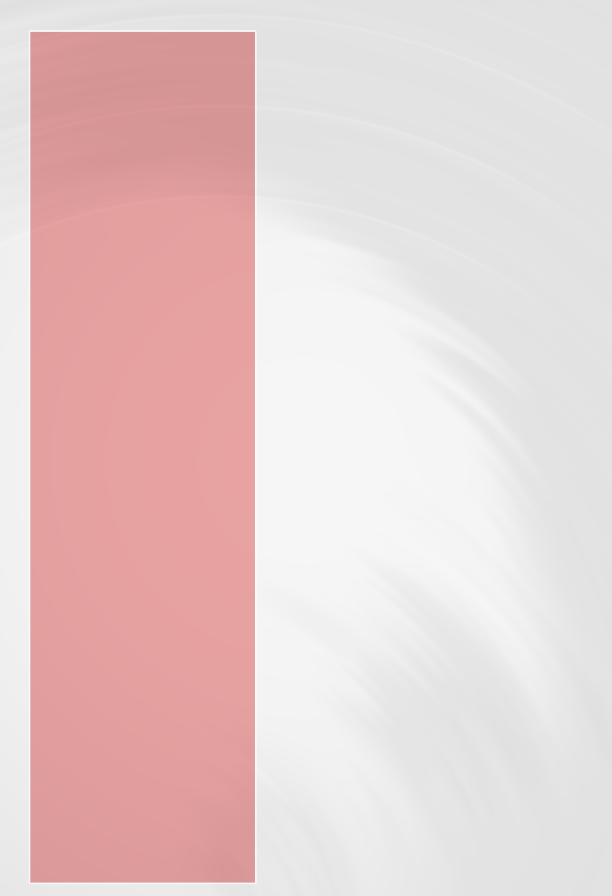
A Shadertoy shader for this background:

```glsl
// Pale studio backdrop with brushed grey feather strokes and a rose panel.
// Strokes live in two polar frames: gradient noise stretched along the arcs
// frays their edges; the panel multiplies whatever lies beneath it.

// Lengths are in canvas heights, angles in radians clockwise from up.
const vec2  GLOW_CENTER  = vec2(0.341, 0.486);
const float PAPER        = 0.965;
const float VIGNETTE     = 0.17;
const float FEATHER_GREY = 0.884;
const vec2  UPPER_CENTER = vec2(0.234, 0.193);
const vec2  LOWER_CENTER = vec2(0.104, -0.081);
const float STRAND_FREQ  = 75.0;
const vec2  PANEL_MIN    = vec2(0.0339, 0.0150);
const vec2  PANEL_MAX    = vec2(0.2845, 0.9645);
const vec3  PANEL_TINT   = vec3(0.942, 0.658, 0.658);
const float BORDER       = 0.0019;

vec2 hashGradient(vec2 cell) {
    vec3 q = fract(cell.xyx * vec3(0.1031, 0.1030, 0.0973));
    q += dot(q, q.yzx + 33.33);
    float turn = 6.2832 * fract((q.x + q.y) * q.z);
    return vec2(cos(turn), sin(turn));
}

float gradientNoise(vec2 p) {
    vec2 i = floor(p), f = fract(p);
    vec2 u = f * f * f * (f * (f * 6.0 - 15.0) + 10.0);
    vec2 e = vec2(0.0, 1.0);
    float low = mix(dot(hashGradient(i), f),
                    dot(hashGradient(i + e.yx), f - e.yx), u.x);
    float high = mix(dot(hashGradient(i + e), f - e),
                     dot(hashGradient(i + e.yy), f - e.yy), u.x);
    return mix(low, high, u.y);
}

// x: radius, y: clockwise angle from up
vec2 polar(vec2 p, vec2 center) {
    vec2 d = p - center;
    return vec2(length(d), atan(d.x, d.y));
}

// Noise drawn out along an arc, fine strands over broad ones
float strands(vec2 ra, float seed) {
    return gradientNoise(vec2(ra.x * STRAND_FREQ + seed, ra.y * 2.2))
         + 0.8 * gradientNoise(vec2(ra.x * STRAND_FREQ * 0.35 - seed, ra.y * 1.5));
}

float band(float x, float a, float b, float soft) {
    return smoothstep(a - soft, a + soft, x) * (1.0 - smoothstep(b - soft, b + soft, x));
}

// Large sweep over the top and right side
float upperFeather(float tone, vec2 p) {
    vec2 ra = polar(p, UPPER_CENTER);
    float fibre = strands(ra, 7.0);
    float edge = mix(0.592, 0.371, smoothstep(-0.17, 1.22, ra.y + 0.22 * fibre));
    float cover = smoothstep(edge - 0.025, edge + 0.075, ra.x);
    float fadeLeft = mix(0.35, 1.0, smoothstep(-0.46, -0.12, ra.y));
    tone = mix(tone, FEATHER_GREY, cover * fadeLeft * 0.92);
    float leftStreaks = 1.0 - smoothstep(-0.4, 0.25, ra.y);
    tone += fibre * cover * mix(0.006, 0.026, leftStreaks);

    // Bright rims, each trailing a soft glow toward the centre
    for (int k = 0; k < 3; k++) {
        float d = ra.x - (0.588 + 0.101 * float(k)) - 0.012 * ra.y;
        float line = exp(-d * d * 300000.0);
        float trail = exp(-abs(d) * 70.0) * step(d, 0.0);
        float reach = band(ra.y, -0.45, 0.58, 0.2);
        tone += reach * (0.014 * line + 0.008 * trail);
    }
    return tone;
}

// Curved tufts at the lower right and along the bottom
float lowerFeather(float tone, vec2 p) {
    vec2 ra = polar(p, LOWER_CENTER);
    float fibre = strands(ra, 31.0);
    float frayed = ra.y + 0.24 * fibre;
    float start = 0.66 + 1.1 * abs(ra.x - 0.50);
    float tuft = smoothstep(start - 0.12, start + 0.22, frayed)
               * band(ra.x, 0.40, 0.575, 0.03);
    float wisps = band(ra.x, 0.445, 0.475, 0.012) * band(ra.y, 0.45, 0.9, 0.12);
    float bottom = band(ra.x, 0.15, 0.31, 0.04) * smoothstep(0.50, 0.85, frayed);
    float haze = smoothstep(0.9, 1.3, frayed) * smoothstep(0.28, 0.42, ra.x);
    float cover = max(max(tuft * 0.82, wisps * 0.25), max(bottom * 0.48, haze * 0.55));
    tone = mix(tone, FEATHER_GREY, cover);

    // Loose hairs reaching past the tufts
    float hairs = band(ra.x, 0.42, 0.66, 0.05) * band(ra.y, 0.62, 1.2, 0.12);
    return tone + fibre * (0.020 * hairs + 0.022 * bottom);
}

float boxDistance(vec2 p, vec2 lo, vec2 hi) {
    vec2 d = abs(p - 0.5 * (lo + hi)) - 0.5 * (hi - lo);
    return length(max(d, 0.0)) + min(max(d.x, d.y), 0.0);
}

void mainImage(out vec4 fragColor, in vec2 fragCoord) {
    float pixel = 1.0 / iResolution.y;
    vec2 p = fragCoord * pixel;

    // Backdrop
    vec2 fromGlow = p - GLOW_CENTER;
    float tone = PAPER - VIGNETTE * dot(fromGlow, fromGlow);
    tone = lowerFeather(upperFeather(tone, p), p);
    vec3 color = vec3(tone);

    // Panel with a thin white border
    float d = boxDistance(p, PANEL_MIN, PANEL_MAX);
    float border = 1.0 - smoothstep(-0.5, 0.5, (d - BORDER) / pixel);
    float inside = 1.0 - smoothstep(-0.5, 0.5, d / pixel);
    color = mix(color, vec3(0.985), border * 0.8);
    color = mix(color, tone * PANEL_TINT, inside);

    fragColor = vec4(clamp(color, 0.0, 1.0), 1.0);
}
```
